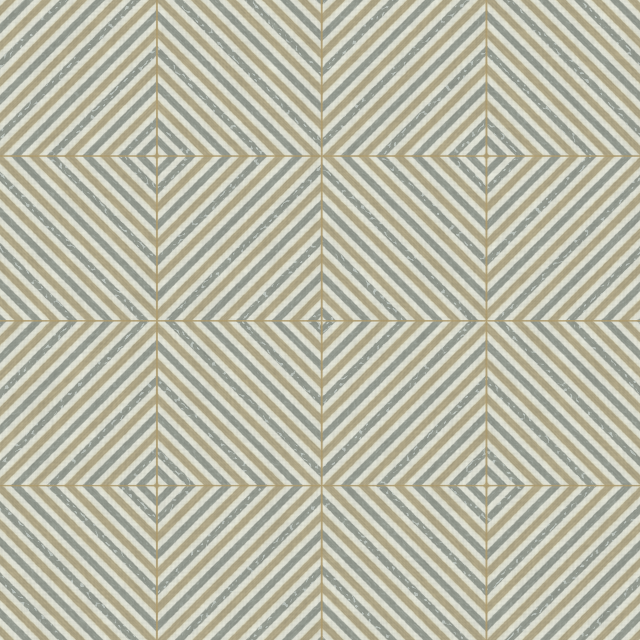
Give the GLSL for this pattern, as a WebGL 1 fragment shader.

```glsl
precision highp float;

uniform vec2 u_resolution;

#define TILE 0.2575
#define ORIGIN vec2(0.2451, 0.2412)
#define STRIPE_STEP 0.1082
#define STRIPE_PHASE 0.07
#define STRIPE_FILL 0.54
#define JOINT_HALF vec2(0.0058, 0.0046)
#define WEAR 0.07
#define CREAM vec3(0.862, 0.868, 0.822)
#define TAN vec3(0.675, 0.640, 0.525)
#define GREY vec3(0.570, 0.592, 0.553)
#define GOLD vec3(0.680, 0.605, 0.430)

vec2 gradientAt(vec2 cell) {
  vec2 h = fract(cell * vec2(0.1031, 0.1173));
  h += dot(h, h.yx + 33.33);
  float angle = 6.2832 * fract((h.x + h.y) * h.x * 7.31);
  return vec2(cos(angle), sin(angle));
}

// Gradient noise, roughly -0.7 to 0.7
float gradientNoise(vec2 p) {
  vec2 i = floor(p);
  vec2 f = p - i;
  vec2 w = f * f * f * (f * (f * 6.0 - 15.0) + 10.0);
  float a = dot(gradientAt(i), f);
  float b = dot(gradientAt(i + vec2(1.0, 0.0)), f - vec2(1.0, 0.0));
  float c = dot(gradientAt(i + vec2(0.0, 1.0)), f - vec2(0.0, 1.0));
  float d = dot(gradientAt(i + 1.0), f - 1.0);
  return mix(mix(a, b, w.x), mix(c, d, w.x), w.y);
}

// Fine crossed threads plus a soft cloudy tone
float linen(vec2 p) {
  float threads = gradientNoise(p * vec2(12.0, 75.0))
                + gradientNoise(p * vec2(75.0, 12.0) + 40.0);
  return 0.6 * threads + 0.35 * gradientNoise(p * 5.0 + 90.0);
}

void main() {
  vec2 p = (gl_FragCoord.xy / u_resolution.y - ORIGIN) / TILE;
  float pixel = 1.0 / (TILE * u_resolution.y);

  // Mirrored tiles turn diagonal bands into concentric diamonds
  vec2 folded = abs(mod(p + 1.0, 2.0) - 1.0);
  float across = folded.x + folded.y;
  float along = folded.x - folded.y;

  // Band index and distance from the centre of the band
  float band = across / STRIPE_STEP + STRIPE_PHASE;
  float index = floor(band + 0.5);
  float offset = abs(band - index);

  // Alternating ink; the innermost diamond is tan inside a grey ring
  float parity = mod(index, 2.0);
  float isGrey = index < 0.5 ? 0.0 : (index < 1.5 ? 1.0 : 1.0 - parity);

  // Slightly ragged band edge
  float soft = 0.9 * pixel / STRIPE_STEP + 0.02;
  float ragged = 0.035 * gradientNoise(p * 45.0);
  float ink = 1.0 - smoothstep(-soft, soft, offset - 0.5 * STRIPE_FILL + ragged);

  // Streaks that run along each band
  vec2 tileSeed = floor(p) * 17.0 + 200.0;
  float streak = gradientNoise(vec2(across * 70.0, along * 7.0) + tileSeed);
  vec3 inkColour = mix(TAN, GREY, isGrey) * (1.0 + WEAR * streak);

  // Pale flecks, heavier on every other grey band
  float fleckNoise = gradientNoise(vec2(across * 42.0, along * 24.0) + tileSeed * 1.7);
  float heavy = 1.0 - step(0.5, abs(mod(index, 4.0) - 2.0));
  float fleck = smoothstep(0.14, 0.42, fleckNoise) * isGrey * mix(0.15, 0.65, heavy);
  inkColour = mix(inkColour, CREAM * vec3(0.94, 0.97, 1.0), fleck);

  // Cream ground, warmer next to tan bands
  float warmth = (1.0 - isGrey) * (1.0 - smoothstep(0.3, 0.48, offset));
  vec3 ground = CREAM * mix(vec3(1.0), vec3(0.985, 0.975, 0.935), warmth);
  vec3 colour = mix(ground, inkColour, ink);

  // Thin gold joints along the tile edges
  vec2 edge = min(folded, 1.0 - folded);
  vec2 joint = 1.0 - smoothstep(JOINT_HALF - 0.6 * pixel, JOINT_HALF + 0.6 * pixel, edge);
  colour = mix(colour, GOLD, 0.9 * max(joint.x, joint.y));

  colour *= 1.0 + WEAR * linen(p);
  gl_FragColor = vec4(colour, 1.0);
}
```
